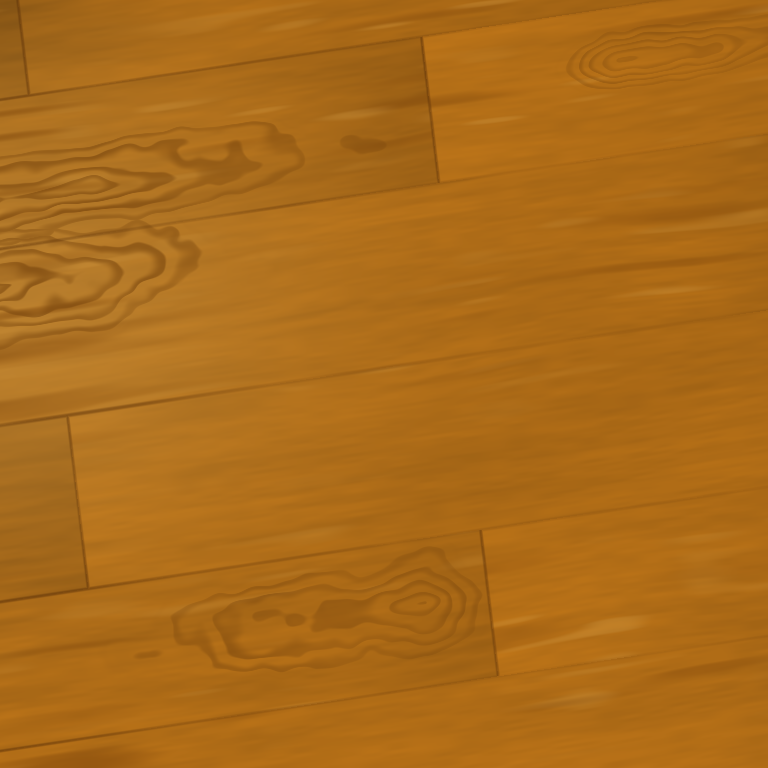
A Shadertoy shader for this texture:

```glsl
// Honey oak floor: slightly tilted planks with staggered butt joints.
// Stretched value noise makes the fibres, warped half-ellipses make the
// arched growth rings, and a soft window sheen brightens the left side.

float hash(vec2 p) {
    vec3 q = fract(p.xyx * 0.1031);
    q += dot(q, q.yzx + 33.33);
    return fract((q.x + q.y) * q.z);
}

float noise(vec2 p) {
    vec2 i = floor(p), f = fract(p);
    f = f * f * (3.0 - 2.0 * f);
    return mix(mix(hash(i), hash(i + vec2(1, 0)), f.x),
               mix(hash(i + vec2(0, 1)), hash(i + vec2(1, 1)), f.x), f.y);
}

// Nested arches: centre in xy, tip reach and half height in zw.
// The side away from the tip is stretched; a negative reach flips it.
float growthRings(vec2 g, vec4 arch) {
    vec2 q = (g - arch.xy) / arch.zw;
    q.x *= q.x < 0.0 ? 0.22 : 1.0;
    float warp = noise(g * vec2(13, 24)) - 0.5 + 0.35 * (noise(g * vec2(42, 60)) - 0.5);
    float d = length(q) + 0.38 * warp;
    float ring = fract(d * 4.5);
    float ink = smoothstep(0.35, 0.82, ring) * smoothstep(1.0, 0.88, ring);
    return ink * smoothstep(1.1, 0.75, d) * (0.55 + 0.45 * noise(g * vec2(20, 35) + 7.0));
}

void mainImage(out vec4 fragColor, in vec2 fragCoord) {
    vec2 p = fragCoord / iResolution.y;
    float px = 1.0 / iResolution.y;

    // Floor coordinates: x along the boards, y across them from the top
    vec2 g = vec2(p.x - 0.12 * (1.0 - p.y), 1.0 - p.y + 0.15 * p.x);

    // Uneven rows, each shifted by a third of a board
    float across = (g.y - 0.13) / 0.212;
    across += 0.085 * sin(across * 1.5708);
    float row = floor(across);
    float along = (g.x - 0.543 - 0.52 * row) / 1.56;
    vec2 board = vec2(floor(along), row);
    float seamDist = abs(fract(across + 0.5) - 0.5) * 0.212;
    float jointDist = abs(fract(along + 0.5) - 0.5) * 1.56;
    float boardPos = fract(along);

    // Light falling from the left
    float sheen = exp(-dot((p - vec2(0.0, 0.61)) * vec2(2.6, 3.4),
                           (p - vec2(0.0, 0.61)) * vec2(2.6, 3.4)));
    float leftSide = smoothstep(0.75, 0.0, p.x);

    // Fibres, broad bands and darker pores, different on every board
    vec2 w = g + board * vec2(3.7, 5.3);
    w.y += 0.018 * (noise(w * vec2(4, 7)) - 0.5);
    float band = noise(w * vec2(2.5, 17)) - 0.5;
    float fibre = noise(w * vec2(6, 95)) - 0.5;
    float fleck = noise(w * vec2(32, 230)) - 0.5;
    float streak = smoothstep(0.62, 0.95, noise(w * vec2(3.5, 62) + 19.0));
    float gleam = smoothstep(0.7, 0.98, noise(w * vec2(8, 85) + 41.0));
    float patches = smoothstep(0.25, 0.75, noise(w * vec2(3, 9) + 63.0));

    // Arched figures in a few boards
    vec4 arches[4] = vec4[4](vec4(-0.034, 0.373, 0.34, 0.08), vec4(0.061, 0.26, 0.41, 0.06),
                             vec4(0.459, 0.868, 0.09, 0.07), vec4(0.798, 0.199, -0.08, 0.045));
    float rings = 0.0;
    for (int i = 0; i < 4; i++) rings = max(rings, growthRings(g, arches[i]));

    // Board tone: lighter after each joint, deeper before the next one
    float tone = 0.05 * (hash(board + 11.0) - 0.5);
    tone += 0.06 * smoothstep(0.3, 0.0, boardPos) - 0.08 * smoothstep(0.82, 1.0, boardPos);
    tone += 0.05 * band + (0.06 + 0.05 * leftSide) * fibre + 0.05 * fleck;
    tone += 0.04 * smoothstep(0.4, 0.0, p.y) * p.x;
    tone -= 0.18 * smoothstep(0.3, 0.0, length((p - vec2(0, 1)) * vec2(1, 1.6)));

    vec3 color = vec3(0.665, 0.408, 0.083) * (1.0 + tone);
    color = mix(color, vec3(0.77, 0.57, 0.26), 0.52 * sheen);
    color = mix(color, vec3(0.79, 0.56, 0.22), gleam * patches * 0.45);
    color = mix(color, vec3(0.49, 0.27, 0.04), streak * patches * (0.35 + 0.2 * leftSide));
    color = mix(color, vec3(0.47, 0.27, 0.05), rings * (0.38 + 0.3 * leftSide));

    // Narrow gaps, clearer on the left and partly worn away
    float wear = 0.4 + 0.6 * noise(g * 9.0 + 5.0);
    float seam = smoothstep(0.0022 + px, 0.0004, seamDist) * mix(0.15, 0.6, leftSide);
    float joint = smoothstep(0.002 + px, 0.0004, jointDist) * 0.55;
    color = mix(color, vec3(0.36, 0.19, 0.03), max(seam, joint) * wear);

    fragColor = vec4(color, 1.0);
}
```
